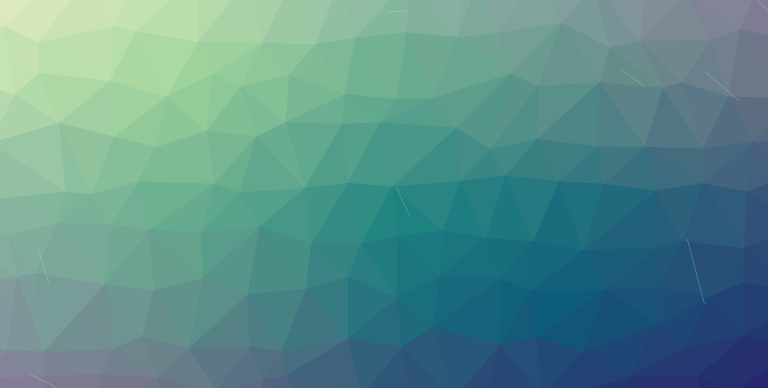
Reproduce this background procedurally as a Shadertoy shader.

```glsl
// Low-poly triangle mesh shaded from pale green through teal to navy, with a few pale hairline seams.
#define CELL vec2(0.128, 0.13)
#define JITTER vec2(0.70, 0.56)
#define TONE_VARIATION 0.010
#define STOPS_X vec3(0.23, 0.51, 0.76)
#define STOPS_Y vec3(0.20, 0.54, 0.81)
#define SEAM_WIDTH 0.0011
#define SEAM_OPACITY 0.28

const vec3 CREAM = vec3(0.88, 0.92, 0.76);
const vec3 GREEN = vec3(0.63, 0.84, 0.61);
const vec3 TEAL  = vec3(0.12, 0.53, 0.51);
const vec3 BLUE  = vec3(0.01, 0.34, 0.47);
const vec3 NAVY  = vec3(0.15, 0.14, 0.43);
const vec3 SEAM_COLOR = vec3(0.75, 0.88, 0.80);

// Linear RGB to white-normalised XYZ
const mat3 RGB_TO_XYZ = mat3(0.434, 0.213, 0.018, 0.376, 0.715, 0.109, 0.190, 0.072, 0.873);

// Seam end points, as fractions of the canvas
const vec4 SEAMS[8] = vec4[8](
    vec4(0.517, 0.513, 0.533, 0.446), vec4(0.895, 0.383, 0.917, 0.218),
    vec4(0.050, 0.358, 0.064, 0.267), vec4(0.504, 0.970, 0.533, 0.972),
    vec4(0.810, 0.819, 0.841, 0.775), vec4(0.919, 0.814, 0.962, 0.741),
    vec4(0.039, 0.036, 0.072, 0.003), vec4(0.986, 1.000, 1.000, 0.974));

vec2 hash2(vec2 p) {
    vec3 q = fract(p.xyx * vec3(0.1031, 0.1030, 0.0973));
    q += dot(q, q.yzx + 33.33);
    return fract((q.xx + q.yz) * q.zy);
}

// Cube-root XYZ, where blends are perceptually even
vec3 toPerceptual(vec3 rgb) {
    return pow(RGB_TO_XYZ * pow(rgb, vec3(2.2)), vec3(1.0 / 3.0));
}

vec3 fromPerceptual(vec3 f) {
    return pow(max(inverse(RGB_TO_XYZ) * (f * f * f), 0.0), vec3(1.0 / 2.2));
}

float ramp(float t, float from, float to) {
    return clamp((t - from) / (to - from), 0.0, 1.0);
}

// Five colour stops, the inner three at the given places
vec3 palette(float t, vec3 stops) {
    vec3 color = mix(toPerceptual(CREAM), toPerceptual(GREEN), ramp(t, 0.0, stops.x));
    color = mix(color, toPerceptual(TEAL), ramp(t, stops.x, stops.y));
    color = mix(color, toPerceptual(BLUE), ramp(t, stops.y, stops.z));
    return mix(color, toPerceptual(NAVY), ramp(t, stops.z, 1.0));
}

// Horizontal and vertical ramps, blended equally
vec3 background(vec2 uv) {
    return fromPerceptual(0.5 * (palette(uv.x, STOPS_X) + palette(1.0 - uv.y, STOPS_Y)));
}

// Jittered grid point
vec2 meshVertex(vec2 id) {
    return (id + JITTER * (hash2(id + 57.0) - 0.5)) * CELL;
}

float cross2(vec2 a, vec2 b) { return a.x * b.y - a.y * b.x; }

// How well diagonal a-c splits the quad a, b, c, d; negative when it lies outside
float diagonalQuality(vec2 a, vec2 b, vec2 c, vec2 d) {
    vec2 diagonal = c - a;
    return min(cross2(b - a, diagonal), cross2(diagonal, d - a)) / dot(diagonal, diagonal);
}

// Signed distance to the line a-b, positive on its left
float edgeSide(vec2 p, vec2 a, vec2 b) { return cross2(normalize(b - a), p - a); }

float segmentDistance(vec2 p, vec2 a, vec2 b) {
    vec2 d = b - a;
    return length(p - a - d * clamp(dot(p - a, d) / dot(d, d), 0.0, 1.0));
}

// Adds one flat counter-clockwise triangle: colour times coverage, and coverage
void addTriangle(inout vec4 sum, vec2 p, vec2 a, vec2 b, vec2 c, vec2 canvas, float pixel) {
    float inside = min(edgeSide(p, a, b), min(edgeSide(p, b, c), edgeSide(p, c, a)));
    float coverage = smoothstep(-0.6 * pixel, 0.6 * pixel, inside);
    if (coverage <= 0.0) return;
    vec2 center = (a + b + c) / 3.0;
    float tone = TONE_VARIATION * (hash2(floor(center * 400.0)).x - 0.5);
    sum += vec4(background(center / canvas) + tone, 1.0) * coverage;
}

void mainImage(out vec4 fragColor, in vec2 fragCoord) {
    float pixel = 1.0 / iResolution.y;
    vec2 canvas = vec2(iResolution.x * pixel, 1.0);
    vec2 p = fragCoord * pixel;
    vec2 base = floor(p / CELL);

    // Mesh, over a smooth fallback of negligible weight
    vec4 sum = vec4(background(p / canvas), 1.0) * 0.0001;
    for (int k = 0; k < 9; k++) {
        vec2 id = base + vec2(k % 3 - 1, k / 3 - 1);
        vec2 a = meshVertex(id);
        vec2 b = meshVertex(id + vec2(1, 0));
        vec2 c = meshVertex(id + vec2(1, 1));
        vec2 d = meshVertex(id + vec2(0, 1));
        bool rising = diagonalQuality(a, b, c, d) > diagonalQuality(b, c, d, a);
        addTriangle(sum, p, a, b, rising ? c : d, canvas, pixel);
        addTriangle(sum, p, c, d, rising ? a : b, canvas, pixel);
    }
    vec3 color = sum.rgb / sum.a;

    // Hairline seams
    float seam = 1.0;
    for (int k = 0; k < 8; k++)
        seam = min(seam, segmentDistance(p, SEAMS[k].xy * canvas, SEAMS[k].zw * canvas));
    float line = 1.0 - smoothstep(SEAM_WIDTH - 0.5 * pixel, SEAM_WIDTH + 0.5 * pixel, seam);
    fragColor = vec4(mix(color, SEAM_COLOR, SEAM_OPACITY * line), 1.0);
}
```
